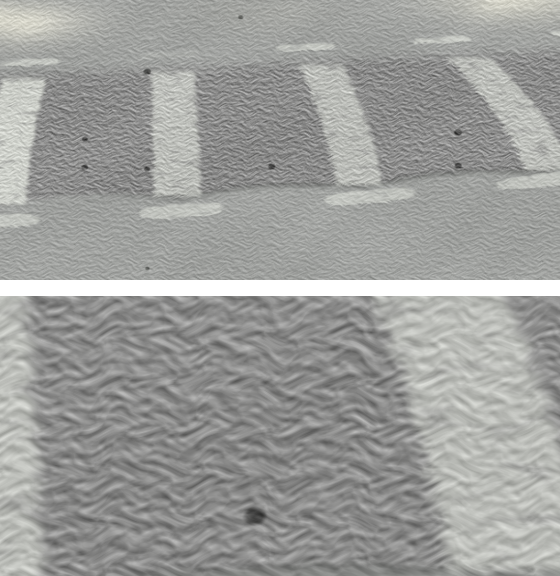
Top, the full canvas; bottom, a detail of the centre.
Reproduce this texture procedurally as a Shadertoy shader.

```glsl
// Worn zebra crossing: four leaning pale bars and broken edge lines on rough grey asphalt.
#define BARS 4
#define BAR_STEP 0.53
#define BAR_HALF 0.078
#define LINE_STEP 0.49
#define KERB_STEP 0.645
#define GRAIN vec2(38.0, 72.0)
#define RELIEF 0.21
#define WEAR 0.45
#define ASPHALT vec3(0.545, 0.545, 0.542)
#define ROAD vec3(0.625, 0.632, 0.622)
#define PAINT vec3(0.81, 0.82, 0.795)
#define SUN vec3(0.20, 0.19, 0.155)

vec2 hash2(vec2 p) {
    vec3 q = fract(p.xyx * vec3(0.1031, 0.1030, 0.0973));
    q += dot(q, q.yzx + 33.33);
    return fract((q.xx + q.yz) * q.zy);
}

// Distance to the nearest scattered point
float cellular(vec2 p) {
    vec2 cell = floor(p), f = fract(p);
    float nearest = 2.0;
    for (int y = -1; y <= 1; y++)
        for (int x = -1; x <= 1; x++) {
            vec2 o = vec2(x, y);
            vec2 d = o + hash2(cell + o + 50.0) - f;
            nearest = min(nearest, dot(d, d));
        }
    return sqrt(nearest);
}

// Broad, slow variation from layered sines
float mottle(vec2 p) {
    return (sin(p.x * 5.0 + 2.0 * sin(p.y * 7.0))
          + sin(p.y * 13.0 + 2.0 * sin(p.x * 4.0 + 1.0))
          + sin(p.x * 17.0 - p.y * 23.0 + sin(p.x * 11.0))) / 3.0;
}

// Stretched, warped lumps of the surface
float surfaceHeight(vec2 p) {
    vec2 q = p * GRAIN;
    q += 0.4 * sin(q.yx * 1.3 + vec2(0.0, 2.0)) + 0.25 * sin(q.yx * 2.9 + 4.0);
    return cellular(q) + 0.5 * cellular(q * 1.9 + 17.0);
}

// Soft-edged dash lying along a sloping line
float dash(vec2 p, vec2 halfSize, float slope) {
    p.y -= slope * p.x;
    float taper = sqrt(max(0.0, 1.0 - pow(abs(p.x) / halfSize.x, 4.0)));
    float ends = 1.0 - smoothstep(halfSize.x - 0.02, halfSize.x, abs(p.x));
    return ends * (1.0 - smoothstep(-0.004, 0.005, abs(p.y) - halfSize.y * taper));
}

void mainImage(out vec4 fragColor, in vec2 fragCoord) {
    vec2 p = fragCoord / iResolution.y;
    float lump = surfaceHeight(p);
    float relief = lump - surfaceHeight(p + vec2(0.002, 0.006));
    float broad = mottle(p);
    float worn = cellular(p * vec2(16.0, 45.0) + 9.0);
    vec2 rough = p + vec2(0.014, 0.008) * (worn - 0.5) + 0.006 * (lump - 0.7);

    // Dark resurfaced strip between two sloping edges
    float topEdge = 0.712 + 0.045 * p.x;
    float bottomEdge = 0.268 + 0.035 * p.x + 0.0138 * p.x * p.x;
    float arch = bottomEdge + 0.025 * abs(sin(3.14159 * p.x / KERB_STEP));
    float strip = smoothstep(arch - 0.012, arch + 0.012, rough.y)
                * (1.0 - smoothstep(topEdge - 0.02, topEdge + 0.05, rough.y));
    vec3 color = mix(ROAD, ASPHALT, strip) + 0.018 * broad;
    float rim = (rough.y - arch + 0.004) / 0.011;
    color -= 0.10 * exp(-rim * rim) * smoothstep(0.2, 0.7, p.x);

    // Patches of sunlight on the far road
    for (int i = 0; i < 3; i++) {
        float k = float(i);
        vec2 d = (p - vec2(0.93 * k, 0.92 + 0.04 * k)) / vec2(0.26, 0.07);
        color += SUN * (0.6 + 0.4 * cos(3.14159 * k)) * exp(-dot(d, d)) * (1.0 + 0.3 * broad);
    }

    // Bars: each leans and curves more than the one before
    float paint = 0.0;
    for (int i = 0; i < BARS; i++) {
        float k = float(i);
        float barTop = 0.715 + 0.025 * k;
        float barBottom = 0.268 + 0.022 * k + 0.006 * k * k;
        float t = clamp((barTop - rough.y) / (barTop - barBottom), 0.0, 1.0);
        float lean = -0.08 + 0.085 * k + 0.012 * k * k;
        float center = 0.085 + BAR_STEP * k + lean * t * (1.5 - 0.5 * t);
        float side = abs(rough.x - center) - BAR_HALF - 0.006 * t;
        float bar = (1.0 - smoothstep(-0.012, 0.012, side))
                  * smoothstep(barBottom - 0.008, barBottom + 0.012, rough.y)
                  * (1.0 - smoothstep(barTop - 0.012, barTop + 0.018, rough.y));
        float strength = 0.70 + 0.28 * exp(-2.0 * k) + 0.03 * max(0.0, k - 2.0);
        paint = max(paint, bar * strength);

        // Near edge dash
        float x = KERB_STEP * k + 0.03 * step(1.5, k) - 0.02 * step(2.5, k);
        vec2 near = rough - vec2(x, 0.21 + 0.045 * x + 0.0155 * x * x);
        paint = max(paint, 0.72 * dash(near, vec2(0.145 + 0.012 * k, 0.023), 0.045 + 0.031 * x));
    }

    // Far edge line, its second dash almost worn away
    for (int i = 0; i < 5; i++) {
        float k = float(i), x = 0.11 + LINE_STEP * k;
        float fade = k == 1.0 ? 0.2 : 0.8;
        vec2 far = rough - vec2(x, 0.77 + 0.055 * x);
        paint = max(paint, fade * dash(far, vec2(0.112, 0.011), 0.04));
    }
    float loss = WEAR * smoothstep(0.5, 0.95, worn);
    color = mix(color, PAINT + 0.012 * broad, paint * (1.0 - loss));

    // Grain, strongest on the bare strip
    color += RELIEF * relief * mix(0.55, 1.0, strip) * (1.0 - 0.35 * paint);

    // Sparse dark pebbles
    vec2 grid = p * 9.0, cell = floor(grid), seed = hash2(cell + 7.0);
    float pebble = length((fract(grid) - 0.25 - 0.5 * seed) * vec2(0.8, 1.0));
    float size = 0.04 + 0.06 * seed.y;
    color -= 0.26 * step(0.93, seed.x) * (1.0 - smoothstep(size - 0.03, size + 0.03, pebble));
    fragColor = vec4(clamp(color, 0.0, 1.0), 1.0);
}
```
